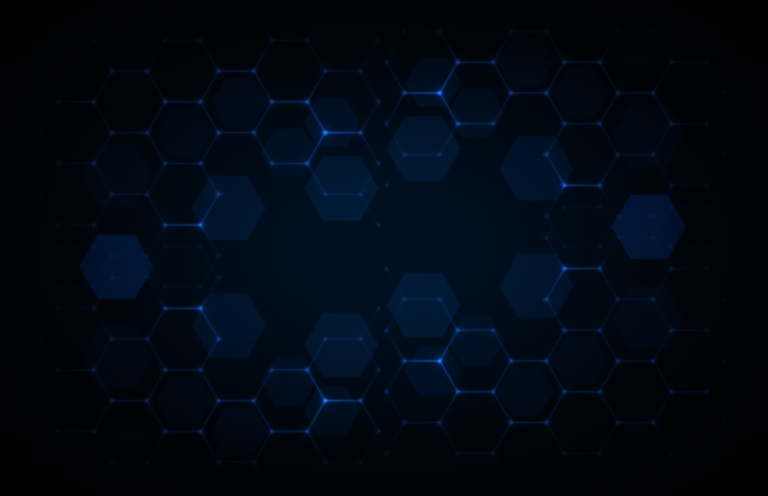
A WebGL 1 fragment shader for this background:

```glsl
precision highp float;
// Dark blue backdrop: glowing hexagon wireframes and soft hexagon tiles around an empty centre.

uniform vec2 u_resolution;

const float SIDE = 35.5;      // lattice hexagon side; the canvas is 495 units high
const float APOTHEM = 30.74;

// Signed distance measure of a flat-topped hexagon
float hexDistance(vec2 p, float apothem) {
  p = abs(p);
  return max(p.y, dot(p, vec2(0.866, 0.5))) - apothem;
}

float tile(vec2 p, float radius) {
  return 1.0 - smoothstep(-1.2, 1.2, hexDistance(p, radius * 0.866));
}

float spot(vec2 p, float size) {
  return exp(-dot(p, p) / (size * size));
}

// Offset from the centre of the nearest lattice cell
vec2 latticeCell(vec2 q) {
  vec2 period = vec2(3.0 * SIDE, 2.0 * APOTHEM);
  vec2 a = mod(q + 0.5 * period, period) - 0.5 * period;
  vec2 b = mod(q, period) - 0.5 * period;
  return dot(a, a) < dot(b, b) ? a : b;
}

// Translucent filled hexagons of one quadrant
vec3 tiles(vec2 q) {
  vec3 light = vec3(0.0);
  for (int i = 0; i < 3; i++) {
    float k = float(i);
    vec2 center = vec2(1.5 + 112.4 * k, -25.0 - 19.5 * k * k);
    vec3 tint = vec3(0.0, 0.042 - 0.008 * k, 0.085 - 0.006 * k);
    light += tint * tile(q - center, 37.0);
  }
  for (int i = 0; i < 5; i++) {
    float k = float(i);
    vec2 center = vec2(11.0 + 40.0 * k + 3.0 * k * k,
                       41.0 + 10.0 * k - 40.0 * mod(k, 2.0));
    light += vec3(0.0, 0.026, 0.065) * (1.0 - 0.2 * k) * tile(q - center, 28.0);
  }
  light += vec3(0.0, 0.012, 0.03) * tile(q - vec2(226.0, -12.0), 36.0);
  return light;
}

// Lattice lines and nodes of one quadrant
vec3 wires(vec2 q) {
  vec2 cell = latticeCell(q);
  float edge = hexDistance(cell, APOTHEM);
  vec2 h = abs(cell);
  float node = min(length(h - vec2(SIDE, 0.0)),
                   length(h - vec2(0.5 * SIDE, APOTHEM)));

  // Keep the diagonal band and the outer columns, leaving the middle empty
  float band = 1.0 - smoothstep(36.5, 38.5, dot(q, vec2(0.5, -0.866)));
  float outer = smoothstep(119.0, 121.0, q.x);
  float visible = max(band, outer);
  visible *= smoothstep(-39.0, -36.5, q.x) * smoothstep(-126.0, -124.0, q.y);
  visible *= mix(0.45, 1.0, smoothstep(-75.0, -62.0, q.y));

  // Brighter junctions along the network
  float glow = 0.9 * spot(q - vec2(18.0, 31.0), 36.0)
             + 0.7 * spot(q - vec2(148.0, -61.0), 32.0)
             + 0.35 * spot(q - vec2(85.0, 65.0), 75.0)
             + 0.16 * spot(q - vec2(165.0, 30.0), 50.0)
             + 0.14 * spot(q - vec2(275.0, 35.0), 60.0);
  float flatEdge = step(h.x, 0.5 * SIDE) * step(0.8 * APOTHEM, h.y);
  float line = exp(-edge * edge / 1.4) * (0.07 + 0.5 * glow) * (0.75 + 0.45 * flatEdge);
  float dots = exp(-node * node / 5.0) * (0.2 + 0.65 * glow);
  float halo = exp(-node * node / 60.0) * glow * 0.12;
  return visible * (vec3(0.02, 0.27, 0.65) * line + vec3(0.05, 0.35, 0.8) * (dots + halo));
}

void main() {
  vec2 p = (gl_FragCoord.xy - 0.5 * u_resolution) / u_resolution.y * 495.0;

  // Central glow
  vec2 e = p / vec2(265.0, 175.0);
  vec3 color = vec3(0.0, 0.065, 0.135) * exp(-dot(e, e));

  // One pattern, mirrored into four staggered quadrants
  vec3 pattern = vec3(0.0);
  for (int i = 0; i < 4; i++) {
    float side = mod(float(i), 2.0) * 2.0 - 1.0;
    float rise = i < 2 ? -1.0 : 1.0;
    vec2 anchor = vec2(39.5 * side - 1.5, 1.2 + 19.8 * side + 103.0 * rise);
    vec2 q = (p - anchor) * vec2(side, rise);
    pattern += tiles(q) + wires(q);
  }

  // Fade towards the border
  vec2 fade = 1.0 - smoothstep(vec2(260.0, 160.0), vec2(375.0, 245.0), abs(p));
  color += pattern * fade.x * fade.y;
  gl_FragColor = vec4(color, 1.0);
}
```
